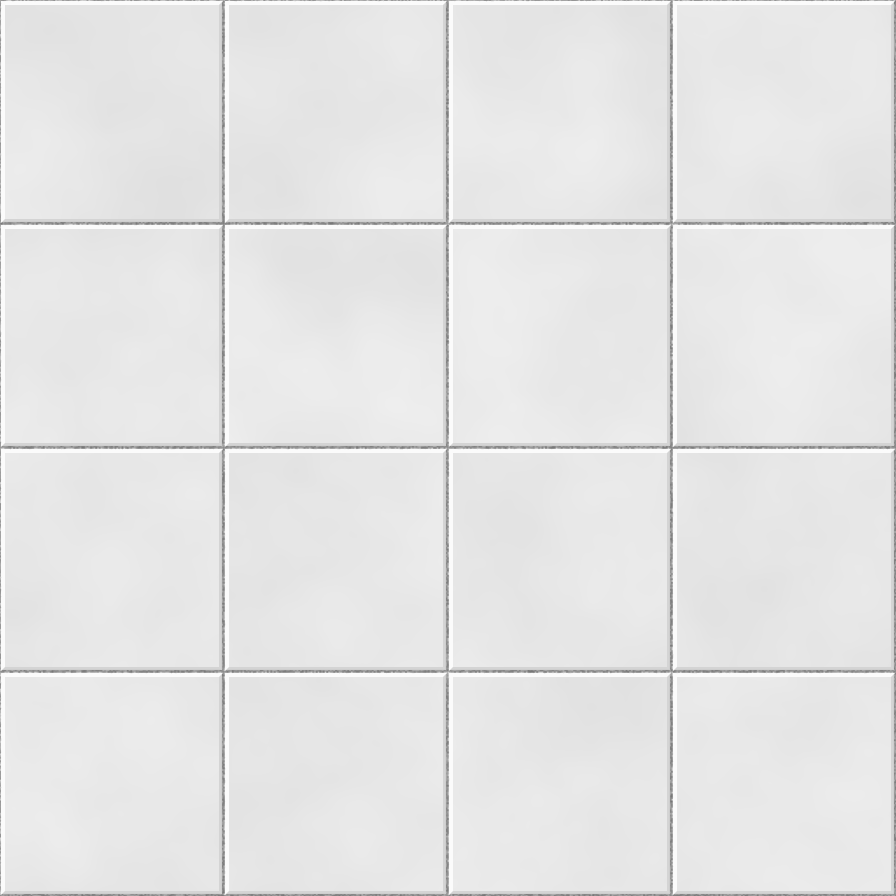
A WebGL 1 fragment shader for this pattern:

```glsl
precision highp float;
// Four by four glazed white wall tiles with bevelled edges and thin speckled grout.

uniform vec2 u_resolution;

float hash(vec2 p) {
    vec3 q = fract(p.xyx * 0.1031);
    q += dot(q, q.yzx + 33.33);
    return fract((q.x + q.y) * q.z);
}

float valueNoise(vec2 p) {
    vec2 cell = floor(p);
    vec2 f = fract(p);
    f = f * f * (3.0 - 2.0 * f);
    float low = mix(hash(cell), hash(cell + vec2(1.0, 0.0)), f.x);
    float high = mix(hash(cell + vec2(0.0, 1.0)), hash(cell + 1.0), f.x);
    return mix(low, high, f.y);
}

float clouds(vec2 p) {
    float sum = 0.0;
    float weight = 0.5;
    for (int i = 0; i < 4; i++) {
        sum += weight * valueNoise(p);
        p = mat2(1.6, 1.2, -1.2, 1.6) * p + 7.3;
        weight *= 0.5;
    }
    return sum;
}

// Antialiased step from 0 to 1 as the distance passes the limit
float cover(float limit, float dist, float pixel) {
    return smoothstep(limit - 0.5 * pixel, limit + 0.5 * pixel, dist);
}

void main() {
    vec2 wall = 4.0 * gl_FragCoord.xy / u_resolution.y;
    float pixel = 4.0 / u_resolution.y;
    vec2 tile = floor(wall);
    vec2 local = fract(wall);

    // Light comes from the upper left
    float litDistance = min(local.x, 1.0 - local.y);
    float shadeDistance = min(1.0 - local.x, local.y);
    float edge = min(litDistance, shadeDistance);
    float lit = cover(0.0, shadeDistance - litDistance, pixel);

    // Glaze with soft clouding that differs from tile to tile
    vec2 shift = 40.0 * vec2(hash(tile + 3.0), hash(tile + 19.0));
    float glaze = 0.906 + 0.085 * (clouds(local * 1.7 + shift) - 0.47);

    // Bevel: bright on the lit sides, grey and darker outwards on the others
    float shaded = mix(0.75, 0.83, smoothstep(0.006, 0.014, edge));
    float bevel = mix(shaded, 0.985, lit);
    float tone = mix(bevel, glaze, cover(0.022, edge, pixel));

    // Grout with a fine grain, mostly hidden on the lit sides
    float grain = valueNoise(wall * 128.0) - 0.5;
    float grout = mix(0.57, 0.66, lit) + 0.22 * grain;
    float groutWidth = mix(0.008, 0.004 - 0.003 * grain, lit);
    tone = mix(grout, tone, cover(groutWidth, edge, pixel));

    gl_FragColor = vec4(vec3(tone), 1.0);
}
```
